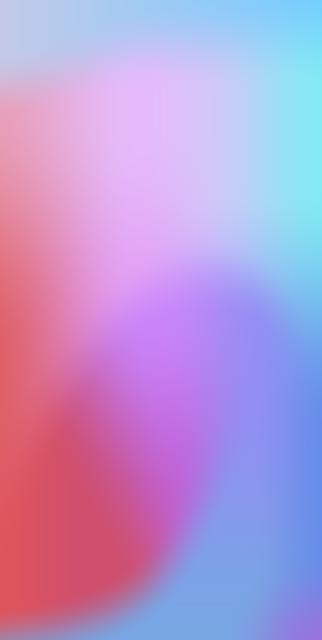
Reproduce this background procedurally as a WebGL 2 fragment shader.

```glsl
#version 300 es
precision highp float;
// Soft mesh-like gradient: a red-pink-aqua field above, a crimson-orchid-blue
// dome below, a pale sky band on top and a violet glow in the corner.
// Each region is a chain of smoothstep blends; curved masks join them.
uniform vec2 u_resolution;
out vec4 fragColor;

// Right border colour, aqua sinking into blue
vec3 rightEdge(float y) {
  return mix(vec3(0.51, 0.92, 0.95), vec3(0.39, 0.55, 0.91), smoothstep(0.28, 0.68, y));
}

// Warm left side, pink centre, lavender, then aqua
vec3 upperField(vec2 p) {
  vec3 warm = mix(vec3(0.91, 0.62, 0.72), vec3(0.87, 0.37, 0.39), smoothstep(0.16, 0.56, p.y));
  vec3 pink = mix(vec3(0.90, 0.73, 0.98), vec3(0.88, 0.60, 0.95), smoothstep(0.2, 0.54, p.y));
  vec3 lavender = mix(vec3(0.82, 0.78, 0.97), vec3(0.75, 0.69, 0.98), smoothstep(0.3, 0.46, p.y));
  vec3 col = mix(warm, pink, smoothstep(-0.05, 0.43, p.x));
  col = mix(col, lavender, smoothstep(0.42, 0.72, p.x));
  return mix(col, rightEdge(p.y), smoothstep(0.62, 1.02, p.x));
}

// Crimson to orchid inside a rounded lobe, periwinkle and blue around it
vec3 lowerField(vec2 p) {
  vec3 crimson = mix(vec3(0.87, 0.33, 0.36), vec3(0.81, 0.31, 0.43), smoothstep(0.0, 0.28, p.x));
  vec3 orchid = mix(vec3(0.79, 0.53, 0.98), vec3(0.75, 0.38, 0.84), smoothstep(0.45, 0.8, p.y));
  float rise = p.y - 0.6;
  vec3 lobe = mix(crimson, orchid, smoothstep(0.05 + 1.1 * rise, 0.5 + 0.6 * rise, p.x));

  vec3 outside = mix(vec3(0.57, 0.56, 0.95), vec3(0.47, 0.65, 0.89), smoothstep(0.62, 1.0, p.y));
  outside = mix(outside, rightEdge(p.y), smoothstep(0.78, 1.04, p.x));

  // Superelliptic distance, sharper towards the bottom
  vec2 q = vec2(p.x / 0.68, max(p.y + 0.06 * p.x - 0.55, 0.0) / 0.45);
  float radius = pow(q.x * q.x * q.x + q.y * q.y * q.y, 1.0 / 3.0);
  float sharp = smoothstep(0.5, 0.85, p.y);
  float rim = smoothstep(mix(0.72, 0.88, sharp), mix(1.25, 1.1, sharp), radius);
  return mix(lobe, outside, rim);
}

void main() {
  vec2 p = gl_FragCoord.xy / u_resolution;
  p.y = 1.0 - p.y; // measure downwards from the top

  // Dome edge, softer on the far left
  float edge = 0.43 + 0.8 * (p.x - 0.64) * (p.x - 0.64);
  float soft = 0.06 + 0.2 * max(0.4 - p.x, 0.0);
  float dome = smoothstep(edge - soft, edge + soft, p.y);
  vec3 col = mix(upperField(p), lowerField(p), dome);

  // Sky band along the top
  vec3 sky = mix(vec3(0.77, 0.79, 0.91), vec3(0.45, 0.80, 1.0), p.x);
  float horizon = 0.15 - 0.05 * smoothstep(0.0, 0.5, p.x);
  float band = 1.0 - smoothstep(horizon - 0.07 - 0.06 * p.x, horizon + 0.04, p.y);
  col = mix(col, sky, band);

  // Violet glow in the lower right corner
  float corner = length((p - vec2(1.0, 1.02)) * vec2(1.0, 2.0));
  col = mix(col, vec3(0.61, 0.45, 0.86), 1.0 - smoothstep(0.0, 0.32, corner));

  fragColor = vec4(col, 1.0);
}
```
